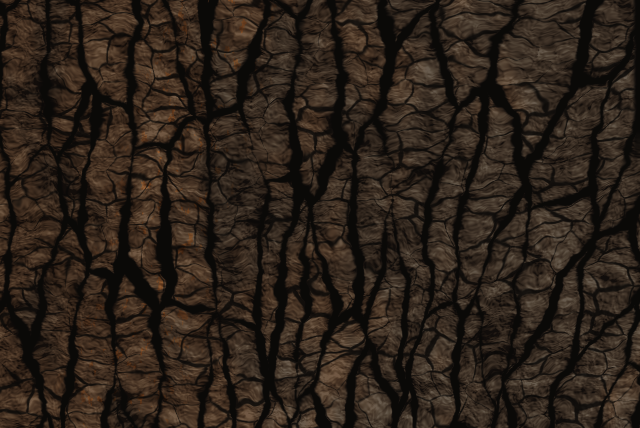
A WebGL 1 fragment shader for this texture:

```glsl
precision highp float;
// Old tree bark: dark upright fissures, cross-cracked plates and flaky grain.

uniform vec2 u_resolution;

vec2 hash2(vec2 cell) {
  vec3 v = fract(cell.xyx * vec3(0.1031, 0.1030, 0.0973));
  v += dot(v, v.yzx + 33.33);
  return fract((v.xx + v.yz) * v.zy);
}

float cornerSlope(vec2 cell, vec2 offset) {
  return dot(hash2(cell) * 2.0 - 1.0, offset);
}

float gradientNoise(vec2 p) {
  vec2 i = floor(p), f = fract(p), e = vec2(1.0, 0.0);
  vec2 u = f * f * f * (f * (f * 6.0 - 15.0) + 10.0);
  float low = mix(cornerSlope(i, f), cornerSlope(i + e, f - e), u.x);
  float high = mix(cornerSlope(i + e.yx, f - e.yx), cornerSlope(i + 1.0, f - 1.0), u.x);
  return mix(low, high, u.y);
}

float fbm(vec2 p, float gain) {
  float sum = 0.0, amplitude = 1.0;
  for (int i = 0; i < 4; i++) {
    sum += amplitude * gradientNoise(p);
    p = mat2(0.96, 0.28, -0.28, 0.96) * p * 2.0 + 17.3;
    amplitude *= gain;
  }
  return sum;
}

// x: distance to the nearest cell border in canvas units, y: cell id
vec2 cellBorder(vec2 p, vec2 scale, float jitter) {
  vec2 g = p * scale, base = floor(g), f = fract(g);
  vec2 nearCell = vec2(0.0), nearPoint = vec2(0.0);
  float best = 9.0;
  for (int y = -1; y <= 1; y++) {
    for (int x = -1; x <= 1; x++) {
      vec2 cell = vec2(float(x), float(y));
      vec2 r = cell + 0.5 + jitter * (hash2(base + cell) - 0.5) - f;
      if (dot(r, r) < best) { best = dot(r, r); nearCell = cell; nearPoint = r; }
    }
  }
  float border = 9.0;
  for (int y = -2; y <= 2; y++) {
    for (int x = -2; x <= 2; x++) {
      vec2 cell = nearCell + vec2(float(x), float(y));
      vec2 r = cell + 0.5 + jitter * (hash2(base + cell) - 0.5) - f;
      vec2 across = r - nearPoint;
      if (dot(across, across) > 0.0001) {
        float d = dot(0.5 * (r + nearPoint), across) / length(across * scale);
        border = min(border, d);
      }
    }
  }
  return vec2(border, hash2(base + nearCell + 5.0).x);
}

// Coverage of a crack, one inside and zero outside its half width
float crack(float distance, float halfWidth, float blur) {
  return 1.0 - smoothstep(halfWidth - blur, halfWidth + blur, distance);
}

// Bark colour for a tone from 0 (dark) to 5 (pale)
vec3 barkColour(float tone) {
  vec3 c = mix(vec3(0.07, 0.05, 0.04), vec3(0.15, 0.11, 0.08), clamp(tone, 0.0, 1.0));
  c = mix(c, vec3(0.21, 0.16, 0.12), clamp(tone - 1.0, 0.0, 1.0));
  c = mix(c, vec3(0.27, 0.21, 0.16), clamp(tone - 2.0, 0.0, 1.0));
  c = mix(c, vec3(0.33, 0.27, 0.21), clamp(tone - 3.0, 0.0, 1.0));
  return mix(c, vec3(0.40, 0.34, 0.28), clamp(tone - 4.0, 0.0, 1.2));
}

void main() {
  vec2 p = gl_FragCoord.xy / u_resolution.y;
  float aspect = u_resolution.x / u_resolution.y;
  float blur = max(0.0025, 0.8 / u_resolution.y);

  // Growth direction: upright at the left, leaning at the right, wavy throughout
  vec2 q = p;
  q.x -= 0.35 * smoothstep(0.6, 1.5, p.x) * (p.y - 0.5);
  q += 0.035 * vec2(fbm(p * 5.0, 0.6), fbm(p * 5.0 + 41.0, 0.6));

  // Flaky grain, lit from the upper right
  vec2 grainScale = vec2(16.0, 26.0);
  vec2 towardLight = vec2(0.003, 0.004);
  float grain = fbm(q * grainScale, 0.72);
  float relief = grain - fbm((q + towardLight) * grainScale, 0.72);
  float broad = fbm(p * vec2(4.5, 3.0) + 8.0, 0.6);

  // Fissures, cross cracks and hairlines, with widths that come and go
  vec2 plate = cellBorder(q, vec2(10.0, 2.8), 0.9);
  vec2 block = cellBorder(q + 3.1, vec2(11.0, 19.0), 0.85);
  vec2 chip = cellBorder(q + 7.7, vec2(24.0, 52.0), 0.9);
  float rough = 0.0045 * grain;
  float fissureWidth = 0.0085 + 0.016 * gradientNoise(q * vec2(7.0, 4.0) + 3.0);
  float crossWidth = 0.0022 + 0.008 * gradientNoise(q * 9.0 + 20.0);
  float fissure = crack(plate.x + rough, fissureWidth, blur * 1.4);
  float cross = crack(block.x + 0.4 * rough, crossWidth, blur);
  float hairline = crack(chip.x + 0.3 * rough, 0.0012, blur);

  // Surface tone
  float tone = 2.75 + 1.7 * broad + 2.3 * grain + 2.4 * relief;
  tone += 0.9 * (block.y - 0.5) + 0.6 * (chip.y - 0.5) - 0.8 * hairline;
  tone -= 1.1 * (1.0 - smoothstep(0.0, 0.03, plate.x));
  tone += 1.3 * (1.0 - smoothstep(0.0, 0.28, length(p - vec2(0.7, 0.04))));
  vec3 colour = barkColour(tone);

  // Red-brown wood and tan fibres at the left, greyer bark at the right
  float warmth = smoothstep(-0.2, 0.5, broad + 0.7 - 0.8 * p.x);
  colour *= mix(vec3(0.97, 1.0, 1.03), vec3(1.07, 0.98, 0.90), warmth);
  float fibreBand = 1.0 - smoothstep(0.05, 0.2, abs(p.x - 0.52 + 0.25 * (1.0 - p.y)));
  float fibre = smoothstep(0.25, 0.5, fbm(p * vec2(34.0, 22.0) + 60.0, 0.7));
  colour = mix(colour, colour * vec3(1.3, 1.05, 0.75), fibre * fibreBand);

  // Deep shadow in the cracks and beyond the trunk's right edge
  float outside = smoothstep(0.0, 0.012, p.x - aspect + 0.02 + rough) * smoothstep(0.6, 0.7, p.y);
  float shadow = max(max(fissure, 0.85 * cross), outside);
  gl_FragColor = vec4(mix(colour, vec3(0.04, 0.034, 0.029), shadow), 1.0);
}
```
